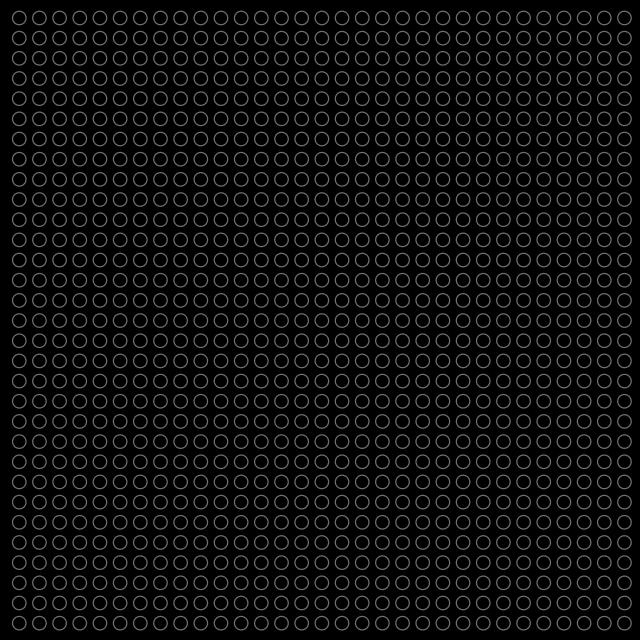
A WebGL 1 fragment shader for this pattern:

```glsl
precision highp float;

uniform vec2 u_resolution;

// All lengths are fractions of the canvas side.
const float RINGS_PER_SIDE = 31.0;
const float PITCH = 0.03152;
const vec2 GRID_CENTER = vec2(0.5029, 0.4991);
const float RING_RADIUS = 0.0105;
const float LINE_WIDTH = 0.00195;
const vec3 BACKGROUND = vec3(0.0);
const vec3 LINE_COLOR = vec3(0.44);

float ringDistance(vec2 p, float radius) {
  return abs(length(p) - radius);
}

// Offset from the nearest ring centre in the finite grid.
vec2 nearestCellOffset(vec2 p) {
  float lastIndex = 0.5 * (RINGS_PER_SIDE - 1.0);
  vec2 cell = clamp(floor(p / PITCH + 0.5), -lastIndex, lastIndex);
  return p - cell * PITCH;
}

// Share of a pixel covered by a line, with a one-pixel soft edge.
float lineCoverage(float distanceToLine, float width, float pixel) {
  float edge = 0.5 * (width - pixel);
  float coverage = clamp(1.0 - (distanceToLine - edge) / pixel, 0.0, 1.0);
  return coverage * min(width / pixel, 1.0);
}

void main() {
  float side = min(u_resolution.x, u_resolution.y);
  float pixel = 1.0 / side;
  vec2 uv = (gl_FragCoord.xy - 0.5 * u_resolution) / side + 0.5;

  vec2 offset = nearestCellOffset(uv - GRID_CENTER);
  float outline = ringDistance(offset, RING_RADIUS);
  float coverage = lineCoverage(outline, LINE_WIDTH, max(pixel, 0.0001));

  gl_FragColor = vec4(mix(BACKGROUND, LINE_COLOR, coverage), 1.0);
}
```
